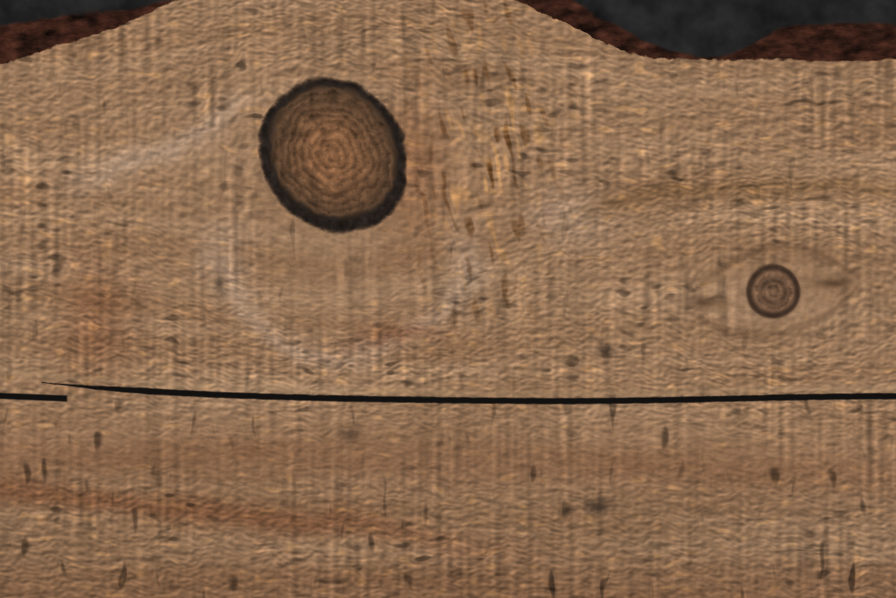
Reproduce this texture procedurally as a WebGL 1 fragment shader.

```glsl
precision highp float;
uniform vec2 u_resolution;

vec2 cellGradient(vec2 c) {
  vec2 q = vec2(dot(c, vec2(127.1, 311.7)), dot(c, vec2(269.5, 183.3)));
  return fract(sin(q) * 43758.5) * 2.0 - 1.0;
}

float noise(vec2 p) {
  vec2 i = floor(p), f = p - i, e = vec2(1, 0);
  vec2 u = f * f * (3.0 - 2.0 * f);
  float a = dot(cellGradient(i), f);
  float b = dot(cellGradient(i + e), f - e);
  float c = dot(cellGradient(i + e.yx), f - e.yx);
  float d = dot(cellGradient(i + 1.0), f - 1.0);
  return mix(mix(a, b, u.x), mix(c, d, u.x), u.y);
}

float fbm(vec2 p) {
  float sum = 0.0, amp = 1.0;
  for (int i = 0; i < 4; i++) {
    sum += amp * noise(p);
    p = p * 2.03 + 7.1;
    amp *= 0.55;
  }
  return sum;
}

float blob(vec2 p, float x, float y, float w, float h) {
  vec2 d = (p - vec2(x, y)) / vec2(w, h);
  return exp(-dot(d, d));
}

float band(float d, float width) {
  return exp(-d * d / (width * width));
}

// Grain lines bend around both knots
float grainLevel(vec2 p) {
  return p.y - 0.6 * (p.y - 0.72) * blob(p, 0.56, 0.72, 0.32, 0.24)
             - 0.55 * (p.y - 0.512) * blob(p, 1.29, 0.512, 0.2, 0.12);
}

float fibreHeight(vec2 p) {
  float g = grainLevel(p);
  return noise(vec2(p.x * 42.0, g * 90.0)) + 0.8 * noise(vec2(p.x * 95.0, g * 165.0));
}

vec3 woodColor(vec2 p) {
  float growth = fbm(vec2(p.x * 1.6, grainLevel(p) * 17.0)), warp = fbm(p * 6.0);
  vec3 col = mix(vec3(0.55, 0.42, 0.31), vec3(0.64, 0.51, 0.395), 0.4 + 0.8 * growth);

  // Pale sweeps and the loop beneath the large knot
  float loop = length((p - vec2(0.58, 0.58)) / vec2(0.22, 0.165)) - 1.0;
  float pale = 0.9 * band(loop + 0.25 * warp, 0.12) * smoothstep(0.68, 0.55, p.y);
  pale += band(p.y - 0.63 - 0.45 * p.x + 0.04 * warp, 0.022)
        * smoothstep(0.05, 0.2, p.x) * smoothstep(0.46, 0.36, p.x);
  pale += blob(p, 0.95, 0.64, 0.07, 0.05);
  col = mix(col, vec3(0.67, 0.56, 0.47), 0.7 * min(pale, 1.0));
  float arc = band(p.y - 0.69 + 0.35 * pow(abs(p.x - 1.32), 2.0) + 0.02 * warp, 0.016);
  col = mix(col, vec3(0.46, 0.34, 0.22), 0.5 * arc * smoothstep(0.9, 1.05, p.x));

  // Reddish heartwood
  float red = band(p.y - 0.18 + 0.11 * p.x + 0.03 * warp, 0.025) * smoothstep(1.15, 0.5, p.x);
  red += 0.5 * band(p.y - 0.25 + 0.03 * p.x, 0.045) + 0.45 * smoothstep(0.1, 0.0, p.y);
  red += 0.8 * blob(p, 0.16, 0.47, 0.06, 0.1) + 0.7 * blob(p, 0.69, 0.72, 0.06, 0.12);
  red += blob(p, 0.66, 0.435 + 0.04 * warp, 0.08, 0.018);
  col = mix(col, vec3(0.46, 0.29, 0.19), 0.6 * min(red, 1.0));

  // Rough fibres lit from above, with torn shadows
  float calm = blob(p, 0.57, 0.56, 0.18, 0.11) + 0.7 * band(p.y - 0.24, 0.05)
             + blob(p, 1.29, 0.512, 0.11, 0.07);
  float rough = 1.0 - 0.7 * min(calm, 1.0);
  vec2 w = p + 0.009 * vec2(noise(p * 23.0), noise(p * 23.0 + 40.0));
  float relief = fibreHeight(w) - fibreHeight(w + vec2(-0.002, 0.004));
  col *= 1.0 + 0.3 * rough * relief + 0.15 * fbm(p * vec2(60, 95));
  float patchy = smoothstep(-0.3, 0.4, noise(p * 9.0));
  float flake = noise(w * vec2(36, 85) + 5.0);
  col *= 1.0 - 0.4 * rough * patchy * smoothstep(0.12, 0.45, -flake);
  col += vec3(0.11, 0.075, 0.03) * rough * smoothstep(0.15, 0.45, flake);

  // Vertical saw marks and short tears
  col *= 1.0 + 0.3 * noise(p * vec2(100, 5)) * (0.4 + patchy);
  float tear = smoothstep(0.27, 0.5, noise(w * vec2(60, 17)));
  col *= 1.0 - 0.4 * tear * (0.4 + 0.6 * smoothstep(0.36, 0.3, p.y));

  // Golden splinters right of the large knot
  float column = blob(p, 0.81, 0.75, 0.1, 0.27);
  float splinter = noise(vec2(w.x * 75.0 + p.y * 14.0, w.y * 20.0));
  col += vec3(0.13, 0.08, 0.01) * column * smoothstep(0.1, 0.4, splinter);
  col -= 0.2 * column * smoothstep(0.1, 0.4, -splinter);
  return col * (0.92 + 0.08 * smoothstep(0.0, 0.4, p.y));
}

void main() {
  vec2 p = gl_FragCoord.xy / u_resolution.y;
  float aa = 1.2 / u_resolution.y, wobble = fbm(p * 16.0), grit = fbm(p * 60.0);
  vec3 col = woodColor(p);

  // Large knot with charred rim
  vec2 d = p - vec2(0.558, 0.74);
  float r = length(vec2(d.x + 0.12 * d.y, d.y * 0.95)) + 0.006 * wobble;
  vec3 heart = mix(vec3(0.5, 0.35, 0.24), vec3(0.34, 0.25, 0.18), smoothstep(0.02, 0.1, r));
  heart *= 1.0 + 0.1 * sin(r * 480.0 + 5.0 * wobble + 2.0 * grit) + 0.45 * grit;
  col = mix(col, heart, smoothstep(0.006, -0.002, r - 0.12 + 0.002 * grit));
  float rim = smoothstep(0.097, 0.111, r + 0.008 * grit - 0.05 * d.y) * smoothstep(0.127, 0.117, r + 0.003 * grit);
  col = mix(col, vec3(0.13, 0.11, 0.1) * (1.0 + 0.6 * grit), 0.93 * rim);

  // Small knot in a lens of smooth grain
  vec2 e = p - vec2(1.293, 0.512);
  float lens = abs(e.y - 0.12 * e.x) - 0.073 + 3.2 * e.x * e.x + 0.008 * wobble;
  float sides = 0.3 * band(lens, 0.007) * smoothstep(0.17, 0.12, abs(e.x));
  float tips = blob(e, -0.115, -0.018, 0.035, 0.01) + blob(e, 0.1, 0.014, 0.03, 0.009);
  col = mix(col, vec3(0.28, 0.2, 0.14), max(sides, 0.65 * tips));
  float s = length(e) + 0.003 * wobble;
  vec3 core = vec3(0.44, 0.33, 0.25) * (1.0 + 0.08 * sin(s * 620.0 + 3.0 * grit) + 0.4 * grit);
  col = mix(col, core, smoothstep(aa, -aa, s - 0.045));
  col = mix(col, vec3(0.2, 0.15, 0.12), 0.8 * band(s - 0.041, 0.005) + 0.4 * band(s - 0.021, 0.004));

  // Dark specks
  vec2 q = p + 0.009 * vec2(wobble, grit);
  float specks = blob(q, 1.012, 0.414, 0.012, 0.012) + blob(q, 1.0, 0.154, 0.02, 0.011)
    + 0.7 * blob(q, 0.367, 0.525, 0.008, 0.012) + 0.6 * blob(q, 0.586, 0.273, 0.018, 0.012);
  col = mix(col, vec3(0.2, 0.16, 0.13), 0.8 * min(specks, 1.0));

  // Long split and its short offset start
  float crack = p.y - 0.327 - 0.032 * exp(0.26 - p.x * 3.2) - 0.01 * smoothstep(0.9, 1.5, p.x);
  float split = max(abs(crack + 0.001 * grit) - 0.005 * smoothstep(0.04, 0.25, p.x), 0.07 - p.x);
  float stub = max(abs(p.y - 0.338 + 0.04 * p.x) - 0.005, p.x - 0.112);
  col = mix(col, vec3(0.66, 0.54, 0.41), 0.4 * band(crack - 0.013, 0.006));
  col = mix(col, vec3(0.07, 0.065, 0.06), smoothstep(aa, -aa, min(split, stub)));

  // Bark and dark ground above the board
  float edge = min(0.893 + (0.27 + 0.3 * p.x) * p.x, 1.015 - 0.115 * smoothstep(0.78, 1.12, p.x));
  float right = 1.03 - 0.125 * smoothstep(0.86, 1.17, p.x) + 0.055 * smoothstep(1.2, 1.33, p.x);
  float top = mix(0.96 + 0.13 * p.x, right, step(0.5, p.x)) + 0.01 * wobble;
  vec3 bark = vec3(0.21, 0.12, 0.09) * (1.0 + fbm(p * vec2(30, 55)));
  vec3 beyond = mix(bark, vec3(0.14) * (1.0 + 0.6 * wobble), smoothstep(-0.004, 0.004, p.y - top));
  col = mix(col, beyond, smoothstep(-aa, aa, p.y - edge - 0.007 * wobble - 0.004 * grit));
  gl_FragColor = vec4(col, 1);
}
```
